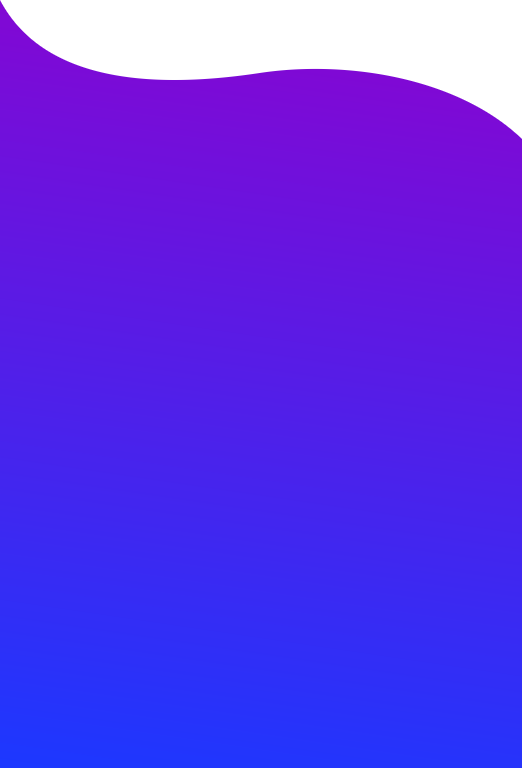
This background is drawn by a Shadertoy shader. Its source:

```glsl
// A tilted violet-to-blue gradient below a white, wavy upper edge.

#define VIOLET vec3(0.510, 0.030, 0.830)
#define BLUE   vec3(0.110, 0.220, 1.000)
#define PAPER  vec3(1.0)
#define TILT   0.10    // gradient drop across the full width
#define JOIN   vec2(0.498, 0.095)

// Points are in canvas fractions, with depth measured down from the top.
vec2 bezier(vec2 a, vec2 b, vec2 c, vec2 d, float t) {
    float s = 1.0 - t;
    return s*s*s*a + 3.0*s*s*t*b + 3.0*s*t*t*c + t*t*t*d;
}

// Depth of a curve at x, by bisection; x must increase along the curve.
float curveDepth(vec2 a, vec2 b, vec2 c, vec2 d, float x) {
    float lo = 0.0, hi = 1.0;
    for (int i = 0; i < 18; i++) {
        float mid = 0.5 * (lo + hi);
        if (bezier(a, b, c, d, mid).x < x) lo = mid;
        else hi = mid;
    }
    return bezier(a, b, c, d, 0.5 * (lo + hi)).y;
}

// The dip on the left flows into the crest on the right.
float waveDepth(float x) {
    if (x < JOIN.x)
        return curveDepth(vec2(0.0), vec2(0.086, 0.111),
                          vec2(0.307, 0.1146), JOIN, x);
    return curveDepth(JOIN, vec2(0.670, 0.0775),
                      vec2(0.881, 0.103), vec2(1.0, 0.181), x);
}

void mainImage(out vec4 fragColor, in vec2 fragCoord) {
    vec2 uv = fragCoord / iResolution.xy;
    float depth = 1.0 - uv.y;

    // Tilted gradient
    float blend = clamp(depth - TILT * uv.x, 0.0, 1.0);
    vec3 color = mix(VIOLET, BLUE, blend);

    // Wave edge, smoothed over one pixel along its normal
    float stepX = 1.0 / iResolution.x;
    float edge = waveDepth(uv.x);
    float slope = (waveDepth(uv.x + 0.5 * stepX) - waveDepth(uv.x - 0.5 * stepX))
                * iResolution.y;
    float pixels = (depth - edge) * iResolution.y / sqrt(1.0 + slope * slope);
    float coverage = clamp(pixels + 0.5, 0.0, 1.0);

    fragColor = vec4(mix(PAPER, color, coverage), 1.0);
}
```
